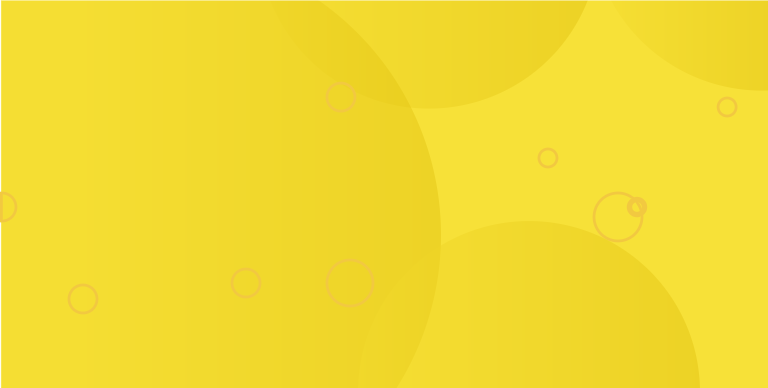
A WebGL 2 fragment shader for this background:

```glsl
#version 300 es
precision highp float;
// Sunny yellow backdrop: four large translucent discs, each shaded from
// left to right, with thin amber rings scattered on top.
// Shapes are distance functions, in units of the canvas height.

#define BASE_YELLOW vec3(0.969, 0.882, 0.220)
#define LIGHT_TINT vec3(0.953, 0.860, 0.178)
#define DEEP_TINT vec3(0.880, 0.755, 0.055)
#define DISC_OPACITY 0.45
#define RING_AMBER vec3(0.950, 0.788, 0.250)
#define MARGIN_WHITE vec3(1.0, 0.995, 0.95)
#define LEFT_MARGIN 0.0030
#define TOP_MARGIN 0.0012
#define RING_COUNT 9
#define DISC_COUNT 4

uniform vec2 u_resolution;
out vec4 fragColor;

// Disc, from back to front: centre x, centre y, radius
const vec3 DISCS[DISC_COUNT] = vec3[](
  vec3(1.1056, 1.1596, 0.4395),
  vec3(1.964, 1.2085, 0.442),
  vec3(0.3995, 0.3946, 0.737),
  vec3(1.3634, -0.0104, 0.4407)
);

// Horizontal start and end of the shading in each disc
const vec2 SHADE_SPANS[DISC_COUNT] = vec2[](
  vec2(0.69, 1.52), vec2(1.57, 2.01), vec2(0.15, 1.16), vec2(0.923, 1.804)
);

// Ring: centre x, centre y, radius, half of the stroke width
const vec4 RINGS[RING_COUNT] = vec4[](
  vec4(0.8787, 0.7497, 0.0361, 0.0036),
  vec4(1.874, 0.7242, 0.0232, 0.0036),
  vec4(1.4123, 0.5928, 0.0232, 0.0036),
  vec4(1.5928, 0.4408, 0.0618, 0.0036),
  vec4(1.6417, 0.4664, 0.0193, 0.007),
  vec4(0.2139, 0.2294, 0.0361, 0.0036),
  vec4(0.634, 0.2706, 0.0361, 0.0036),
  vec4(0.902, 0.2706, 0.0593, 0.0036),
  vec4(0.005, 0.4664, 0.0361, 0.0036)
);

// Smooth coverage of a signed distance, one pixel wide
float coverage(float dist, float pixel) {
  return clamp(0.5 - dist / pixel, 0.0, 1.0);
}

float circleDistance(vec2 p, vec2 centre, float radius) {
  return length(p - centre) - radius;
}

void main() {
  float pixel = 1.0 / u_resolution.y;
  vec2 p = gl_FragCoord.xy * pixel;
  vec3 color = BASE_YELLOW;

  // Large shaded discs
  for (int i = 0; i < DISC_COUNT; i++) {
    vec3 disc = DISCS[i];
    vec2 span = SHADE_SPANS[i];
    float shade = clamp((p.x - span.x) / (span.y - span.x), 0.0, 1.0);
    vec3 tint = mix(LIGHT_TINT, DEEP_TINT, shade);
    float inside = coverage(circleDistance(p, disc.xy, disc.z), pixel);
    color = mix(color, tint, inside * DISC_OPACITY);
  }

  // Pale margin at the left and top
  float margin = min(p.x - LEFT_MARGIN, 1.0 - TOP_MARGIN - p.y);
  color = mix(color, MARGIN_WHITE, coverage(margin, pixel));

  // Thin rings
  float ringCover = 0.0;
  for (int i = 0; i < RING_COUNT; i++) {
    vec4 ring = RINGS[i];
    float edge = abs(circleDistance(p, ring.xy, ring.z)) - ring.w;
    ringCover = max(ringCover, coverage(edge, pixel));
  }

  // Straight side of the ring cut by the left border
  vec4 cutRing = RINGS[RING_COUNT - 1];
  float side = max(p.x - 2.0 * cutRing.w, abs(p.y - cutRing.y) - cutRing.z);
  ringCover = max(ringCover, coverage(side, pixel));

  color = mix(color, RING_AMBER, ringCover);
  fragColor = vec4(color, 1.0);
}
```
